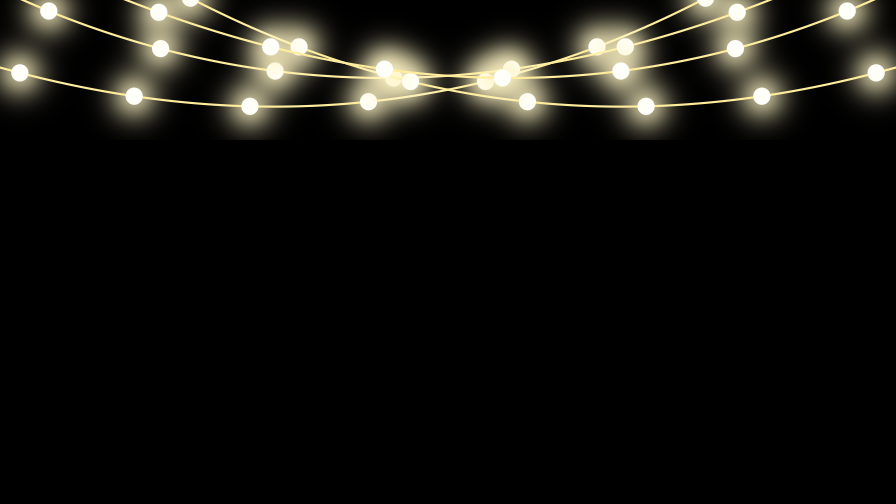
Reproduce this background procedurally as a Shadertoy shader.

```glsl
#define BULB_RADIUS 0.0096
#define GLOW_SIZE 0.0190
#define GLOW_ALPHA 0.75
#define GLOW_FLOOR 0.1563
#define WIRE_HALF_WIDTH 0.0012
#define BULB_WOBBLE 0.0033
#define BULB_COUNT 7
#define GLOW_COLOR vec3(1.0, 0.96, 0.77)
#define WIRE_COLOR vec3(1.0, 0.93, 0.62)
#define BULB_COLOR vec3(1.0, 1.0, 0.98)

// Lengths are fractions of the canvas width; y runs down from the top edge.
struct Strand {
    vec2 lowest;     // lowest point of the wire
    vec2 bend;       // quadratic and cubic rise away from it
    vec3 spacing;    // bulb positions: start, step, change of step
};

float coverage(float dist, float pixel) {
    return clamp(0.5 - dist / pixel, 0.0, 1.0);
}

float wireHeight(Strand s, float x) {
    float dx = x - s.lowest.x;
    return s.lowest.y - dx * dx * (s.bend.x + s.bend.y * dx);
}

float wireDistance(Strand s, vec2 p) {
    float dx = p.x - s.lowest.x;
    float slope = dx * (2.0 * s.bend.x + 3.0 * s.bend.y * dx);
    return abs(p.y - wireHeight(s, p.x)) / sqrt(1.0 + slope * slope);
}

vec2 bulbPosition(Strand s, float i) {
    float x = dot(s.spacing, vec3(1.0, i, i * i));
    x += BULB_WOBBLE * sin(1.3 * i + 2.5);
    return vec2(x, wireHeight(s, x));
}

vec3 drawStrand(vec3 color, Strand s, vec2 p, float pixel) {
    float dark = 1.0;
    float nearest = 1.0;
    for (int i = 0; i < BULB_COUNT; i++) {
        float r = distance(p, bulbPosition(s, float(i)));
        dark *= 1.0 - GLOW_ALPHA * exp(-0.5 * r * r / (GLOW_SIZE * GLOW_SIZE));
        nearest = min(nearest, r);
    }
    // Halos end at a straight lower edge
    float glow = (1.0 - dark) * coverage(p.y - GLOW_FLOOR, pixel);
    color = mix(color, GLOW_COLOR, glow);
    color = mix(color, WIRE_COLOR, coverage(wireDistance(s, p) - WIRE_HALF_WIDTH, pixel));
    return mix(color, BULB_COLOR, coverage(nearest - BULB_RADIUS, pixel));
}

void mainImage(out vec4 fragColor, in vec2 fragCoord) {
    float pixel = 1.0 / iResolution.x;
    vec2 p = vec2(fragCoord.x, iResolution.y - fragCoord.y) * pixel;

    Strand lower = Strand(vec2(0.306, 0.119), vec2(0.488, 0.071),
                          vec3(0.0202, 0.1322, -0.00065));
    Strand upper = Strand(vec2(0.430, 0.087), vec2(0.503, -0.071),
                          vec3(0.0525, 0.1288, 0.0));

    // Both strands, then their mirror images on top
    vec3 color = vec3(0.0);
    for (int side = 0; side < 2; side++) {
        color = drawStrand(color, lower, p, pixel);
        color = drawStrand(color, upper, p, pixel);
        p.x = 1.0 - p.x;
    }
    fragColor = vec4(color, 1.0);
}
```
